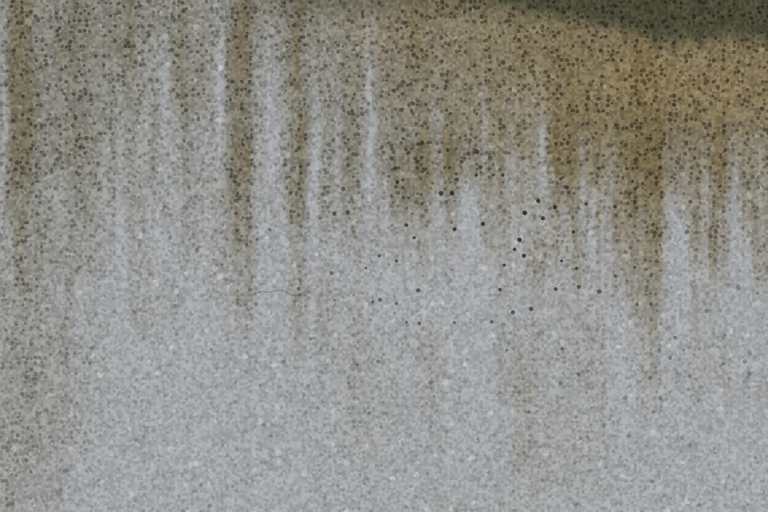
Reproduce this texture procedurally as a Shadertoy shader.

```glsl
// Weathered concrete wall: pale cement under a brown film, vertical runoff
// stains, washed streaks and a mossy upper corner. Cellular noise, stretched
// or layered, gives the mottling, runoff, grain, specks and pores.

#define CONCRETE vec3(0.645, 0.655, 0.665)
#define GREY_FILM vec3(0.505, 0.495, 0.450)
#define BROWN_FILM vec3(0.490, 0.455, 0.365)
#define OCHRE vec3(0.545, 0.475, 0.335)
#define MOSS vec3(0.285, 0.285, 0.215)
#define STAIN_DEPTH 0.62
#define WASH_DEPTH 0.60
#define GRAIN_DEPTH 0.30
#define GRAIN_SCALE 190.0
#define SPECK_SCALE 105.0
#define PORE_SCALE 42.0

// Runoff stains: x, half width, lower end, strength
const vec4 STAINS[11] = vec4[11](
    vec4(0.026, 0.013, 0.20, 0.75), vec4(0.090, 0.012, 0.55, 0.40),
    vec4(0.170, 0.016, 0.50, 0.35), vec4(0.235, 0.010, 0.48, 0.50),
    vec4(0.315, 0.014, 0.10, 0.80), vec4(0.388, 0.010, 0.10, 0.75),
    vec4(0.389, 0.003, 0.06, 0.35), vec4(0.538, 0.016, 0.25, 0.60),
    vec4(0.555, 0.014, 0.00, 0.35), vec4(0.846, 0.016, 0.02, 0.60),
    vec4(0.830, 0.003, 0.10, 0.40));

// Washed pale streaks: x, half width, centre height, half height
const vec4 WASHES[11] = vec4[11](
    vec4(0.004, 0.006, 0.75, 0.30), vec4(0.213, 0.009, 0.85, 0.11),
    vec4(0.288, 0.008, 0.82, 0.15), vec4(0.355, 0.016, 0.80, 0.18),
    vec4(0.410, 0.008, 0.67, 0.20), vec4(0.481, 0.004, 0.80, 0.17),
    vec4(0.612, 0.017, 0.48, 0.20), vec4(0.630, 0.005, 0.74, 0.08),
    vec4(0.704, 0.008, 0.74, 0.07), vec4(0.885, 0.012, 0.53, 0.18),
    vec4(0.958, 0.011, 0.52, 0.20));

vec3 hash3(vec2 p) {
    vec3 q = fract(vec3(p.xyx) * vec3(0.1031, 0.1030, 0.0973));
    q += dot(q, q.yxz + 33.33);
    return fract((q.xxy + q.yzz) * q.zyx);
}

// Returns nearest distance, nearest cell value, smoothly blended value
vec3 cellular(vec2 p) {
    vec2 base = floor(p);
    float nearest = 9.0, id = 0.0, total = 0.0, weight = 0.0;
    for (int j = -1; j <= 1; j++)
    for (int i = -1; i <= 1; i++) {
        vec2 cell = base + vec2(i, j);
        vec3 h = hash3(cell + 71.0);
        vec2 d = cell + 0.15 + 0.7 * h.xy - p;
        float d2 = dot(d, d);
        float w = exp(-5.0 * d2);
        total += w * h.z;
        weight += w;
        if (d2 < nearest) { nearest = d2; id = h.z; }
    }
    return vec3(sqrt(nearest), id, total / weight);
}

float blob(vec2 p, vec2 centre, vec2 radius) {
    vec2 d = (p - centre) / radius;
    return exp(-dot(d, d));
}

// Round dots in the share of cells given by density
float dots(vec2 p, float scale, float density, float radius) {
    vec3 c = cellular(p * scale);
    float edge = max(scale / iResolution.y, 0.08);
    float size = radius * (0.5 + 0.5 * fract(c.y * 37.0));
    return step(1.0 - density, c.y) * (1.0 - smoothstep(size - edge * 0.5, size + edge, c.x));
}

void mainImage(out vec4 fragColor, in vec2 fragCoord) {
    vec2 uv = fragCoord / iResolution.xy;
    vec2 p = uv * vec2(iResolution.x / iResolution.y, 1.0);

    // Broad mottling and fine vertical runoff
    float mottle = cellular(p * 9.0).z * 0.6 + cellular(p * 27.0 + 5.0).z * 0.4 - 0.5;
    float runoff = cellular(p * vec2(30.0, 2.2) + 13.0).z * 0.55
                 + cellular(p * vec2(75.0, 5.0) + 31.0).z * 0.45 - 0.5;

    // Film hanging from the top, browner and sharper towards the right
    float right = smoothstep(0.35, 0.75, uv.x);
    float level = uv.y + 0.28 * runoff + 0.12 * mottle;
    float film = mix(0.70 * smoothstep(0.35, 1.0, level),
                     0.92 * smoothstep(0.40, 0.80, level), right);
    film += 0.10 + 0.35 * runoff + 0.25 * mottle;
    film += 0.45 * blob(uv, vec2(0.03, 0.30), vec2(0.075, 0.40));
    film += 0.35 * blob(uv, vec2(0.58, 0.69), vec2(0.035, 0.05));
    film -= 0.22 * blob(uv, vec2(0.28, 0.10), vec2(0.18, 0.30));
    film -= 0.20 * blob(uv, vec2(0.92, 0.08), vec2(0.14, 0.15));

    // Named runoff lines and washed streaks, wavering with height
    float wobble = 0.0020 * sin(uv.y * 23.0) + 0.0012 * sin(uv.y * 61.0 + 2.0);
    float stain = 0.0, wash = 0.0;
    for (int i = 0; i < 11; i++) {
        vec4 s = STAINS[i];
        float d = (uv.x + wobble - s.x) / s.y;
        stain += s.w * exp(-d * d) * smoothstep(s.z - 0.08, s.z + 0.42, uv.y);
        vec4 w = WASHES[i];
        wash += blob(uv + vec2(wobble, 0.0), w.xz, w.yw);
    }
    stain *= 0.85 + 0.9 * runoff + 0.6 * mottle;
    film += STAIN_DEPTH * stain;
    film -= WASH_DEPTH * wash * (0.9 + 1.2 * mottle);
    film = clamp(film, 0.0, 1.25);

    vec3 filmColor = mix(GREY_FILM, BROWN_FILM, max(right, 0.4 * min(stain, 1.0)));
    vec3 color = mix(CONCRETE, filmColor, film);

    // Ochre bloom and moss along the upper edge
    float bloom = blob(uv, vec2(0.90, 0.84), vec2(0.21, 0.09))
                + 0.55 * blob(uv, vec2(0.57, 0.98), vec2(0.13, 0.10));
    color = mix(color, OCHRE, clamp(0.65 * bloom, 0.0, 0.75));
    float mossLine = mix(1.01, 0.915, smoothstep(0.58, 0.90, uv.x)) + 0.04 * runoff;
    float moss = smoothstep(mossLine - 0.025, mossLine + 0.035, uv.y) * smoothstep(0.55, 0.68, uv.x);
    moss += 0.35 * smoothstep(0.94, 1.01, uv.y) * smoothstep(0.28, 0.38, uv.x);
    color = mix(color, MOSS, clamp(moss, 0.0, 0.92));

    // Sand grain, dark specks, pale flecks and pores
    float dirt = clamp(film, 0.0, 1.0);
    float grain = cellular(p * GRAIN_SCALE).z - 0.5;
    color *= 1.0 + GRAIN_DEPTH * (0.65 + 0.5 * dirt) * grain;
    color *= 1.0 - 0.26 * (0.35 + dirt) * dots(p, SPECK_SCALE, 0.30, 0.42);
    color += 0.07 * dots(p + 3.7, 52.0, 0.10, 0.30) * (1.0 - moss);
    float poreBand = 0.25 + 0.75 * blob(uv, vec2(0.65, 0.53), vec2(0.25, 0.22));
    color *= 1.0 - 0.65 * poreBand * dots(p + 9.1, PORE_SCALE, 0.13, 0.17);

    // Hairline crack
    float crackY = 0.427 + 0.005 * sin(uv.x * 75.0) + 0.002 * sin(uv.x * 210.0);
    float crack = 1.0 - smoothstep(0.0006, 0.0030, abs(uv.y - crackY));
    crack *= smoothstep(0.31, 0.335, uv.x) * (1.0 - smoothstep(0.38, 0.405, uv.x));
    color *= 1.0 - 0.16 * crack;

    fragColor = vec4(clamp(color, 0.0, 1.0), 1.0);
}
```
